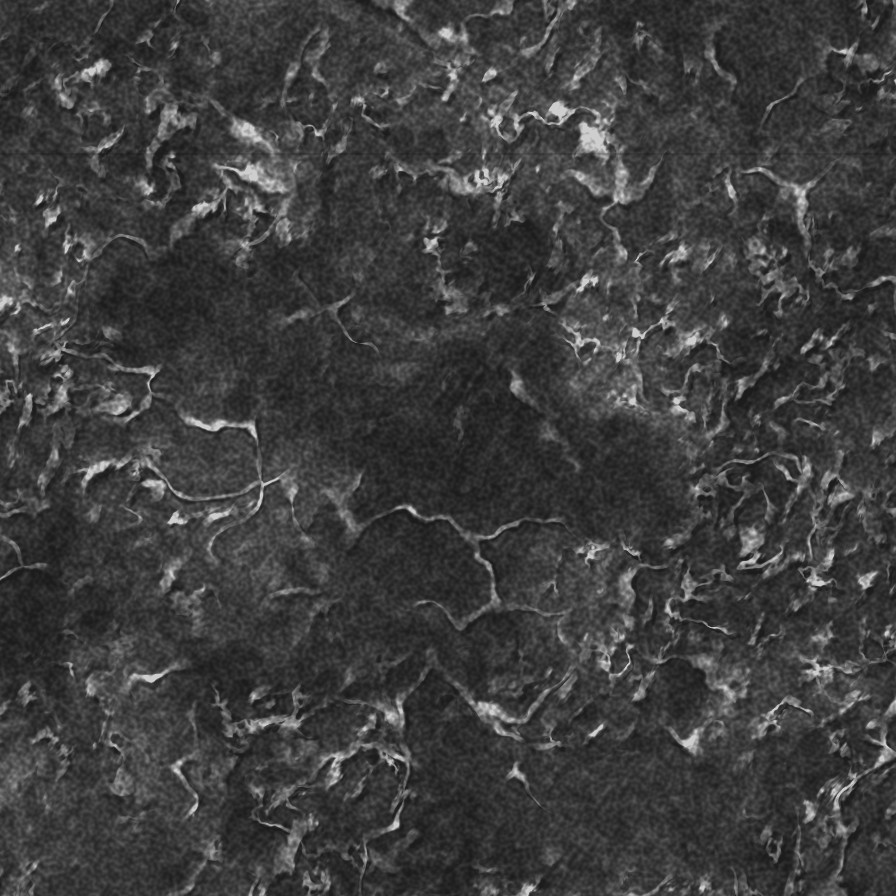
Reproduce this texture procedurally as a WebGL 1 fragment shader.

```glsl
precision highp float;
uniform vec2 u_resolution;

#define BASE_TONE 0.180
#define PLATE_LIFT 0.26
#define PATCH_CONTRAST 0.95
#define VEIN_CELLS 9.0
#define VEIN_GAIN 0.95
#define THREAD_FREQ 21.0
#define THREAD_GAIN 0.95
#define FLECK_GAIN 1.05
#define SHADOW 0.45
#define WARP 0.15
#define TEXTURE 0.95
#define GRAIN 0.52

vec2 hash2(vec2 c) {
  vec2 h = vec2(dot(c, vec2(127.1, 311.7)), dot(c, vec2(269.5, 183.3)));
  return fract(sin(h) * 43758.5453);
}

float corner(vec2 cell, vec2 offset) {
  float angle = 6.2832 * hash2(cell).x;
  return dot(vec2(cos(angle), sin(angle)), offset);
}

float gradientNoise(vec2 p) {
  vec2 i = floor(p), f = fract(p);
  vec2 u = f * f * f * (f * (f * 6.0 - 15.0) + 10.0);
  vec2 e = vec2(1.0, 0.0);
  float low = mix(corner(i, f), corner(i + e.xy, f - e.xy), u.x);
  float high = mix(corner(i + e.yx, f - e.yx), corner(i + e.xx, f - e.xx), u.x);
  return mix(low, high, u.y);
}

float fbm(vec2 p) {
  float sum = 0.0, amplitude = 0.5;
  for (int i = 0; i < 4; i++) {
    sum += amplitude * gradientNoise(p);
    p = mat2(1.6, 1.2, -1.2, 1.6) * p + 7.3;
    amplitude *= 0.5;
  }
  return sum;
}

// Gap between the two nearest cell centres: zero on a cell border
float cellBorder(vec2 p) {
  vec2 i = floor(p), f = fract(p);
  float nearest = 8.0, second = 8.0;
  for (int y = -1; y <= 1; y++) {
    for (int x = -1; x <= 1; x++) {
      vec2 cell = vec2(float(x), float(y));
      float d = length(cell + hash2(i + cell) - f);
      second = min(second, max(nearest, d));
      nearest = min(nearest, d);
    }
  }
  return second - nearest;
}

// Raised bright matter: broken veins, curled threads and slanted flecks
float relief(vec2 q, vec2 s, float cluster) {
  float width = 0.11 + 0.10 * gradientNoise(s * 19.0 + 4.0);
  float ragged = cellBorder(q * VEIN_CELLS) + 0.12 * fbm(s * 48.0);
  float vein = 1.0 - smoothstep(0.2 * width, width, ragged);
  vein *= smoothstep(-0.08, 0.16, gradientNoise(q * 6.3 + 21.0));

  float thread = 1.0 - smoothstep(0.015, 0.075, abs(fbm(s * THREAD_FREQ + 3.0) - 0.03));
  thread *= smoothstep(-0.06, 0.2, gradientNoise(s * 17.0 + 33.0));

  vec2 along = vec2(0.55, 0.835);
  vec2 slanted = vec2(dot(s, along) * 22.0, dot(s, vec2(along.y, -along.x)) * 40.0);
  float fleck = smoothstep(0.08, 0.24, fbm(slanted + 11.0));

  float gain = 0.85 + 1.1 * gradientNoise(s * 33.0 + 9.0);
  float scattered = max(THREAD_GAIN * thread, FLECK_GAIN * fleck);
  return gain * max(VEIN_GAIN * vein, scattered * cluster);
}

void main() {
  vec2 p = gl_FragCoord.xy / u_resolution.y;
  vec2 q = p + WARP * vec2(fbm(p * 6.0 + 2.0), fbm(p * 6.0 + 51.0));
  vec2 s = mix(p, q, 0.3);

  // Large regions: rich clusters, smooth grey plates, dark ground
  float region = fbm(q * 4.2 + 17.0) + 0.25 * (abs(p.x - 0.42) - 0.2);
  float cluster = 0.12 + 0.88 * smoothstep(-0.10, 0.14, region);
  float plate = smoothstep(-0.01, 0.07, fbm(q * 3.6 + 40.0));
  float tone = PLATE_LIFT * plate + PATCH_CONTRAST * fbm(q * 5.0 + 63.0);
  tone += 0.08 * cluster + TEXTURE * (0.6 + 0.4 * cluster) * fbm(s * 40.0 + 5.0);

  // Bright matter with a dark side facing away from the light
  vec2 lightStep = vec2(-0.004, 0.006);
  float raised = relief(q, s, cluster);
  float towardLight = relief(q + lightStep, s + lightStep, cluster);
  tone += raised - SHADOW * max(towardLight - raised, 0.0);

  // Fine grain, turned off the pixel axes, and one faint scan seam
  vec2 turned = mat2(0.8, 0.6, -0.6, 0.8) * p;
  tone += GRAIN * (gradientNoise(turned * 190.0) + 0.6 * gradientNoise(turned.yx * 103.0 + 8.0));
  tone -= 0.16 * (1.0 - smoothstep(0.0005, 0.002, abs(p.y - 0.828)));

  float grey = max(BASE_TONE * exp(min(tone, 1.5)), 0.11);
  gl_FragColor = vec4(vec3(min(grey, 1.0)), 1.0);
}
```
